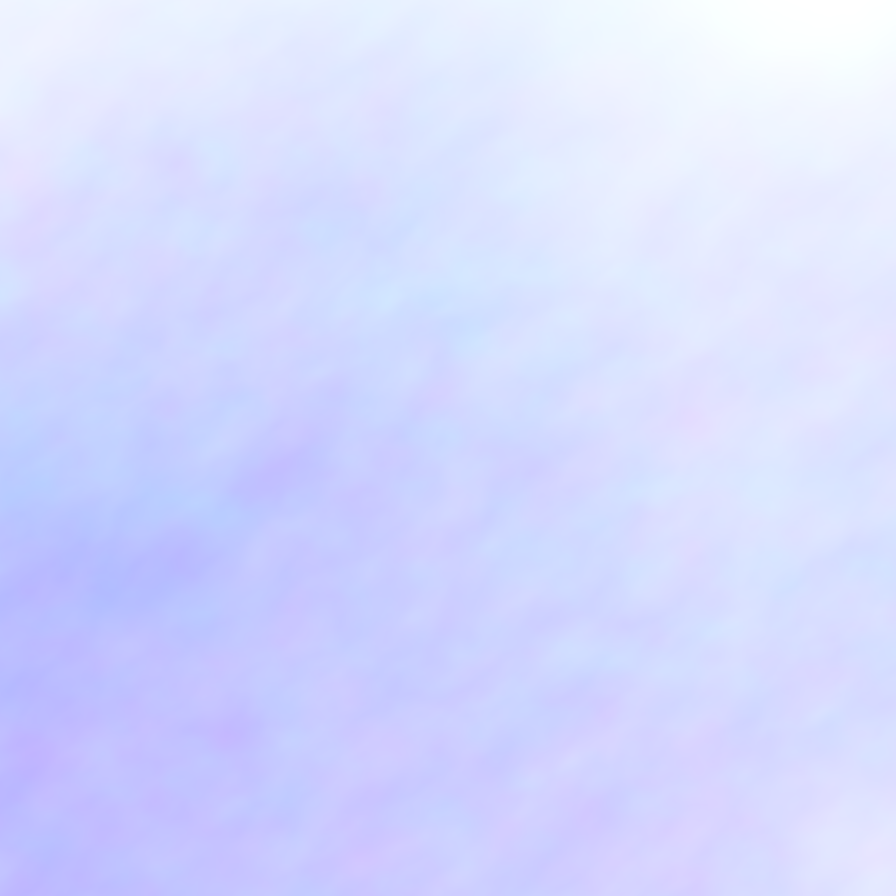
Give the GLSL for this background, as a WebGL 1 fragment shader.

```glsl
precision highp float;
uniform vec2 u_resolution;

vec2 gradientAt(vec2 cell) {
  vec2 k = vec2(dot(cell, vec2(127.1, 311.7)), dot(cell, vec2(269.5, 183.3)));
  return fract(sin(k) * 43758.5) * 2.0 - 1.0;
}

float gradientNoise(vec2 p) {
  vec2 i = floor(p);
  vec2 f = p - i;
  vec2 w = f * f * f * (f * (f * 6.0 - 15.0) + 10.0);
  float low = mix(dot(gradientAt(i), f),
                  dot(gradientAt(i + vec2(1, 0)), f - vec2(1, 0)), w.x);
  float high = mix(dot(gradientAt(i + vec2(0, 1)), f - vec2(0, 1)),
                   dot(gradientAt(i + vec2(1, 1)), f - vec2(1, 1)), w.x);
  return mix(low, high, w.y);
}

float fbm(vec2 p) {
  float sum = 0.0;
  float amplitude = 0.6;
  for (int octave = 0; octave < 4; octave++) {
    sum += amplitude * gradientNoise(p);
    p = mat2(1.6, 0.8, -0.8, 1.6) * p + 7.3;
    amplitude *= 0.55;
  }
  return sum;
}

// Soft elliptical spot
float glow(vec2 p, vec2 center, vec2 radius) {
  vec2 d = (p - center) / radius;
  return exp(-dot(d, d));
}

// Broad pale wash, lightest at the upper right
float washLight(vec2 p) {
  float left = mix(0.74, 0.94, smoothstep(0.36, 1.0, p.y));
  float middle = 0.79 + 0.125 * p.y * p.y * p.y;
  float right = 0.835 + 0.125 * p.y * p.y;
  float light = mix(left, middle, smoothstep(0.0, 0.5, p.x));
  light = mix(light, right, smoothstep(0.4, 0.9, p.x));
  light -= 0.03 * glow(p, vec2(0.2, 0.82), vec2(0.2, 0.12));
  light -= 0.02 * glow(p, vec2(0.35, 0.46), vec2(0.13, 0.08));
  light -= 0.03 * glow(p, vec2(0.15, 0.36), vec2(0.13, 0.07));
  light += 0.02 * glow(p, vec2(0.68, 0.78), vec2(0.15, 0.2));
  light += 0.02 * glow(p, vec2(0.82, 0.45), vec2(0.12, 0.12));
  light += 0.045 * glow(p, vec2(0.92, 1.0), vec2(0.16, 0.13));
  light += 0.06 * glow(p, vec2(1.0, 0.02), vec2(0.13, 0.12));
  return light;
}

// Positive leans to cyan, negative to violet
float washTint(vec2 p) {
  float tint = 0.017;
  tint += 0.05 * glow(p, vec2(0.0, 0.5), vec2(0.16, 0.12));
  tint += 0.04 * glow(p, vec2(0.2, 0.44), vec2(0.1, 0.05));
  tint += 0.04 * glow(p, vec2(0.5, 0.68), vec2(0.2, 0.14));
  tint += 0.02 * glow(p, vec2(0.5, 1.0), vec2(0.35, 0.12));
  tint += 0.02 * glow(p, vec2(0.68, 0.35), vec2(0.2, 0.12));
  tint += 0.02 * glow(p, vec2(1.0, 0.42), vec2(0.12, 0.12));
  tint -= 0.025 * glow(p, vec2(0.1, 0.1), vec2(0.3, 0.16));
  tint -= 0.025 * glow(p, vec2(0.7, 0.08), vec2(0.25, 0.1));
  return tint;
}

void main() {
  vec2 uv = gl_FragCoord.xy / u_resolution;

  // Wisps stretched along the rising diagonal
  vec2 along = vec2(0.77 * uv.x + 0.64 * uv.y, 0.77 * uv.y - 0.64 * uv.x);
  vec2 grain = along * vec2(8.5, 15.0);
  grain += 0.5 * vec2(fbm(uv * 5.0), fbm(uv * 5.0 + 19.0));
  float shade = fbm(grain + 3.0);
  float hue = fbm(uv * vec2(11.0, 14.0) + 31.0);

  // Texture fades toward the pale corner
  float light = washLight(uv);
  float strength = 1.0 - 0.8 * smoothstep(0.8, 1.0, light);
  light += 0.062 * shade * strength;
  float tint = washTint(uv) + 0.115 * hue * strength;

  vec3 color = vec3(light - 0.35 * (tint - 0.015), light + 0.65 * tint + 0.003, 1.0);
  gl_FragColor = vec4(clamp(color, 0.0, 1.0), 1.0);
}
```
